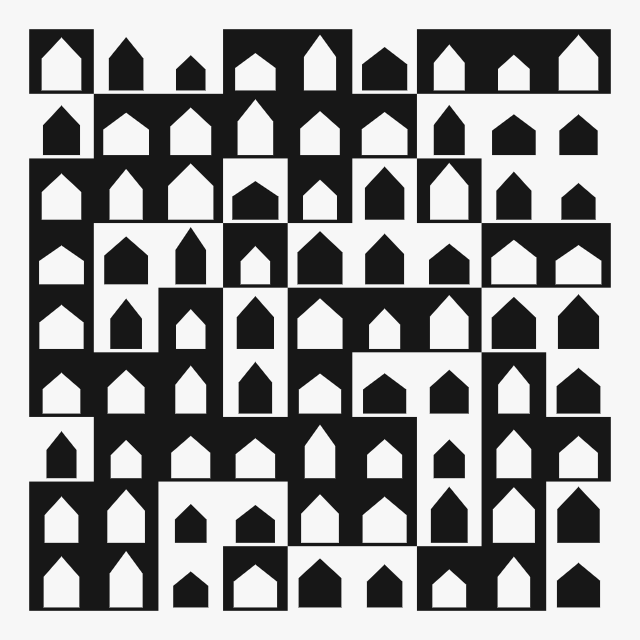
Write a Shadertoy shader that draws this pattern.

```glsl
const float GRID = 9.0;                        // cells across and down
const float MARGIN = 0.0456;                   // border, share of the canvas
const float BASE = 0.052;                      // floor height, share of a cell
const vec2 WIDTH_RANGE = vec2(0.45, 0.72);     // house width, share of a cell
const vec2 HEIGHT_RANGE = vec2(0.54, 0.89);    // floor to ridge, share of a cell
const float WALL_SHARE = 0.6;                  // walls' part of the full height
const float DARK_SHARE = 0.62;                 // chance of a dark cell
const vec3 PAPER = vec3(0.97);
const vec3 INK = vec3(0.09);
const uint SEED = 7u;

// Integer hash: three independent values in 0..1 per cell
vec3 hash3(vec2 cell) {
    uvec3 v = uvec3(uvec2(ivec2(cell)), SEED) * 1664525u + 1013904223u;
    v.x += v.y * v.z;
    v.y += v.z * v.x;
    v.z += v.x * v.y;
    v ^= v >> 16u;
    v.x += v.y * v.z;
    v.y += v.z * v.x;
    v.z += v.x * v.y;
    return vec3(v >> 8u) / 16777216.0;
}

// 1 for a dark cell, 0 for a light one or anything beyond the grid
float cellInk(vec2 cell) {
    if (any(lessThan(cell, vec2(0.0))) || any(greaterThanEqual(cell, vec2(GRID)))) return 0.0;
    return step(hash3(cell).x, DARK_SHARE);
}

// Cell backgrounds, blended over one pixel at shared edges
float groundInk(vec2 p, float pixel) {
    vec2 corner = floor(p - 0.5);
    vec2 w = clamp((fract(p - 0.5) - 0.5) / pixel + 0.5, 0.0, 1.0);
    float lower = mix(cellInk(corner), cellInk(corner + vec2(1, 0)), w.x);
    float upper = mix(cellInk(corner + vec2(0, 1)), cellInk(corner + vec2(1, 1)), w.x);
    return mix(lower, upper, w.y);
}

// Distance to a gabled house standing on y = 0, centred on x = 0
float houseDistance(vec2 p, float halfWidth, float height) {
    p.x = abs(p.x);
    float roofRise = height * (1.0 - WALL_SHARE);
    float roof = dot(p - vec2(0.0, height), normalize(vec2(roofRise, halfWidth)));
    return max(max(p.x - halfWidth, -p.y), roof);
}

void mainImage(out vec4 fragColor, in vec2 fragCoord) {
    float side = min(iResolution.x, iResolution.y);
    vec2 uv = (fragCoord - 0.5 * iResolution.xy) / side + 0.5;

    // Grid space: one unit per cell
    float cellSize = (1.0 - 2.0 * MARGIN) / GRID;
    float pixel = 1.0 / (side * cellSize);
    vec2 p = (uv - MARGIN) / cellSize;
    vec2 cell = floor(p);
    float ink = groundInk(p, pixel);

    // House in the opposite tone of its cell
    if (all(greaterThanEqual(cell, vec2(0.0))) && all(lessThan(cell, vec2(GRID)))) {
        vec3 rnd = hash3(cell);
        float halfWidth = 0.5 * mix(WIDTH_RANGE.x, WIDTH_RANGE.y, rnd.y);
        float height = mix(HEIGHT_RANGE.x, HEIGHT_RANGE.y, rnd.z);
        float d = houseDistance(p - cell - vec2(0.5, BASE), halfWidth, height);
        ink = mix(ink, 1.0 - cellInk(cell), clamp(0.5 - d / pixel, 0.0, 1.0));
    }

    fragColor = vec4(mix(PAPER, INK, ink), 1.0);
}
```
